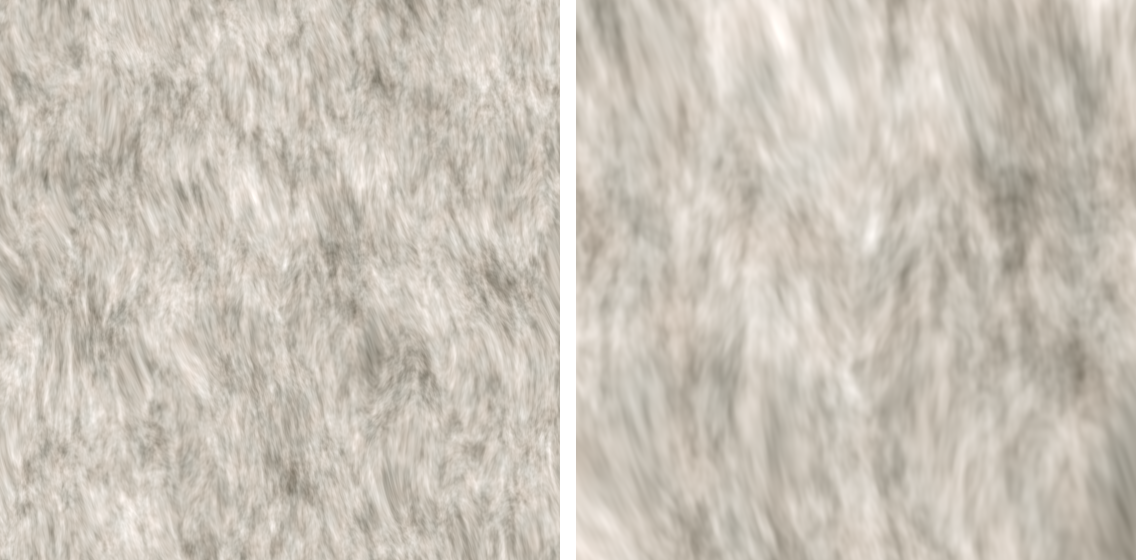
Left, the full canvas; right, a detail of the centre.
A Shadertoy shader for this texture:

```glsl
const vec3 FELT = vec3(0.794, 0.766, 0.722);
const vec3 LIGHT_STEP = vec3(0.058, 0.058, 0.064);
const vec3 SHADE_STEP = vec3(0.075, 0.074, 0.076);
const vec3 WARM_TINT = vec3(0.004, -0.001, -0.003);

// Integer hash: a random vector in -1..1 for each cell
vec2 randomGradient(vec2 cell, uint seed) {
    uvec2 h = uvec2(ivec2(cell)) + uvec2(seed * 7919u, seed * 104729u);
    h = h * 1664525u + 1013904223u;
    h.x += h.y * 1664525u;
    h.y += h.x * 1664525u;
    h ^= h >> 16u;
    h.x += h.y * 1664525u;
    h.y += h.x * 1664525u;
    h ^= h >> 16u;
    return vec2(h & 65535u) / 32767.5 - 1.0;
}

float cornerSlope(vec2 cell, vec2 local, vec2 corner, uint seed) {
    return dot(randomGradient(cell + corner, seed), local - corner);
}

// Gradient noise scaled to a deviation of about one
float noise(vec2 p, uint seed) {
    vec2 cell = floor(p);
    vec2 f = p - cell;
    vec2 w = f * f * f * (f * (f * 6.0 - 15.0) + 10.0);
    float low = mix(cornerSlope(cell, f, vec2(0, 0), seed),
                    cornerSlope(cell, f, vec2(1, 0), seed), w.x);
    float high = mix(cornerSlope(cell, f, vec2(0, 1), seed),
                     cornerSlope(cell, f, vec2(1, 1), seed), w.x);
    return 5.5 * mix(low, high, w.y);
}

// Octaves with a fixed overall deviation
float layeredNoise(vec2 p, vec2 frequency, float gain, int octaves, uint seed) {
    float sum = 0.0;
    float power = 0.0;
    float weight = 1.0;
    for (int i = 0; i < octaves; i++) {
        sum += weight * noise(p * frequency + 3.7 * float(i), seed + uint(i));
        power += weight * weight;
        weight *= gain;
        frequency *= 1.93;
    }
    return sum * inversesqrt(power);
}

// Lean the fibres to the left and let their direction wander
vec2 combFibres(vec2 p, float lean, float wander) {
    vec2 drift = vec2(noise(p * 4.0, 31u), noise(p * vec2(17.0, 6.0), 32u));
    return p + vec2(lean * p.y, 0.0) + wander * drift;
}

vec3 feltColor(float tone, float warmth) {
    return FELT + LIGHT_STEP * max(tone, 0.0)
                + SHADE_STEP * min(tone, 0.0) + WARM_TINT * warmth;
}

void mainImage(out vec4 fragColor, in vec2 fragCoord) {
    vec2 uv = fragCoord / iResolution.y;
    vec2 combed = combFibres(uv, 0.14, 0.012);

    // Cloudy patches, vertical hairs and fine fuzz
    float patches = layeredNoise(combed, vec2(6.5, 5.0), 0.65, 3, 1u);
    float hairs = layeredNoise(combed, vec2(50.0, 17.0), 0.75, 2, 11u);
    float fuzz = layeredNoise(combed, vec2(130.0, 62.0), 0.6, 2, 21u);
    float warmth = noise(uv * vec2(34.0, 22.0), 41u);

    float tone = 0.66 * patches + 0.64 * hairs + 0.36 * fuzz;
    fragColor = vec4(feltColor(tone, warmth), 1.0);
}
```
